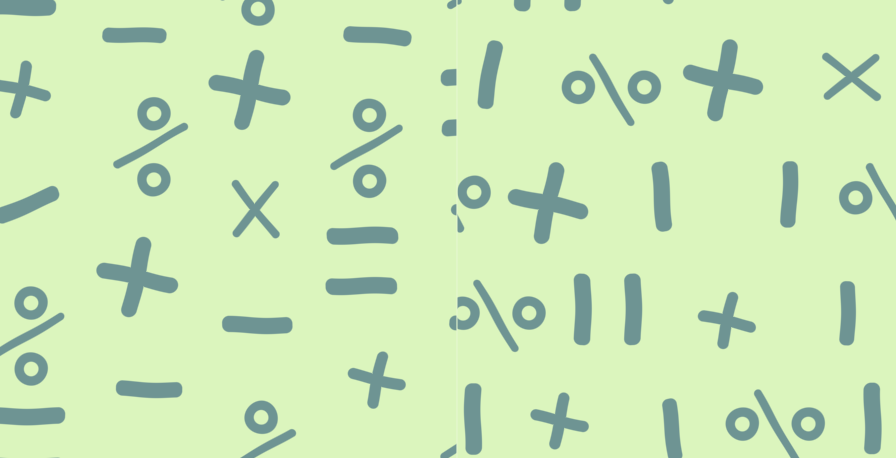
Reproduce this pattern procedurally as a Shadertoy shader.

```glsl
const vec3 PAPER = vec3(0.86, 0.96, 0.74);
const vec3 INK = vec3(0.43, 0.58, 0.575);
const vec3 SEAM = vec3(0.90, 0.97, 0.82);
const float SEAM_X = 0.51;         // share of the canvas width
const float SEAM_HALF = 0.0015;
const float CELL = 0.25;           // lengths are shares of the canvas height
const float JITTER = 0.045;
const float WOBBLE = 0.0018;
const float WOBBLE_FREQ = 42.0;
const float THIN = 0.0085;         // half width of the fine strokes
const vec2 BAR = vec2(0.078, 0.018);
const float BAR_CORNER = 0.015;
const float EQUALS_GAP = 0.055;
const float PLUS_ARM = 0.073;
const float PLUS_HALF = 0.0172;
const float PLUS_TILT = -0.22;
const float SMALL_PLUS = 0.71;
const float CROSS_ARM = 0.069;
const float CROSS_ANGLE = 0.9;
const float SLASH_ARM = 0.083;
const float SLASH_ANGLE = 0.52;
const float RING_RADIUS = 0.0262;
const float RING_HALF = 0.0102;
const float RING_OFFSET = 0.072;

float hash(vec2 p) {
    return fract(sin(dot(p, vec2(127.1, 311.7))) * 43758.5453);
}

// Coordinates in a frame turned counterclockwise by the angle
vec2 turn(vec2 p, float angle) {
    float c = cos(angle), s = sin(angle);
    return vec2(c * p.x + s * p.y, c * p.y - s * p.x);
}

float stroke(vec2 p, float arm, float halfWidth) {
    p.x = max(abs(p.x) - arm, 0.0);
    return length(p) - halfWidth;
}

float bar(vec2 p) {
    vec2 d = abs(p) - BAR + BAR_CORNER;
    return length(max(d, 0.0)) + min(max(d.x, d.y), 0.0) - BAR_CORNER;
}

float plusSign(vec2 p) {
    p = turn(p, PLUS_TILT);
    return min(stroke(p, PLUS_ARM, PLUS_HALF), stroke(p.yx, PLUS_ARM, PLUS_HALF));
}

float crossSign(vec2 p) {
    return stroke(turn(abs(p), CROSS_ANGLE), CROSS_ARM, THIN);
}

float percentSign(vec2 p) {
    float slash = stroke(turn(p, SLASH_ANGLE), SLASH_ARM, THIN);
    vec2 q = vec2(p.x - 0.006, abs(p.y) - RING_OFFSET);
    float ring = abs(length(q) - RING_RADIUS) - RING_HALF;
    return min(slash, ring);
}

// Lone dashes: most lie nearly flat, a few stand upright
float dash(vec2 p, vec2 seed) {
    float pick = hash(seed + 5.3);
    float angle = (hash(seed + 8.1) - 0.5) * 0.8;
    if (pick < 0.35) angle *= 0.1;
    if (pick > 0.8) angle = 1.48;
    float size = mix(0.86, 1.0, hash(seed + 2.7));
    return bar(turn(p, angle) / size) * size;
}

// Sixteen slots hold the signs in fixed shares
float sign16(vec2 p, float slot, vec2 seed) {
    if (slot < 4.0) return percentSign(p);
    if (slot < 6.0) return bar(vec2(p.x, abs(p.y) - EQUALS_GAP));
    if (slot < 8.0) return plusSign(p);
    if (slot < 10.0) return plusSign(p / SMALL_PLUS) * SMALL_PLUS;
    if (slot < 11.0) return crossSign(p);
    return dash(p, seed);
}

// Nearest sign on a grid with staggered columns
float scatter(vec2 p, float panel) {
    float nearest = 1.0;
    for (int i = -1; i <= 1; i++) {
        float column = floor(p.x / CELL) + float(i);
        float stagger = 0.5 * mod(column, 2.0);
        float baseRow = floor(p.y / CELL - stagger);
        for (int j = -1; j <= 1; j++) {
            vec2 cell = vec2(column, baseRow + float(j));
            vec2 seed = cell + panel * 37.0;
            vec2 shift = vec2(hash(seed), hash(seed + 19.7)) - 0.5;
            vec2 center = (cell + 0.5 + vec2(0.0, stagger)) * CELL + shift * JITTER;
            vec2 q = p - center;
            q += WOBBLE * sin(q.yx * WOBBLE_FREQ + 6.28 * hash(seed + 3.1));
            float slot = mod(7.0 * (cell.x + 4.0 * cell.y) + 5.0 * panel, 16.0);
            nearest = min(nearest, sign16(q, slot, seed));
        }
    }
    return nearest;
}

void mainImage(out vec4 fragColor, in vec2 fragCoord) {
    float pixel = 1.0 / iResolution.y;
    vec2 p = fragCoord * pixel;
    float x = p.x - SEAM_X * iResolution.x * pixel;

    // The right panel is turned by a quarter
    float panel = step(0.0, x);
    vec2 local = panel < 0.5 ? vec2(x, p.y) : vec2(p.y, -x);
    float d = scatter(local + vec2(0.06, 0.09), panel);

    vec3 color = mix(INK, PAPER, smoothstep(-0.9 * pixel, 0.9 * pixel, d));
    float seam = 1.0 - smoothstep(SEAM_HALF - 0.5 * pixel, SEAM_HALF + 0.5 * pixel, abs(x));
    fragColor = vec4(mix(color, SEAM, 0.7 * seam), 1.0);
}
```
